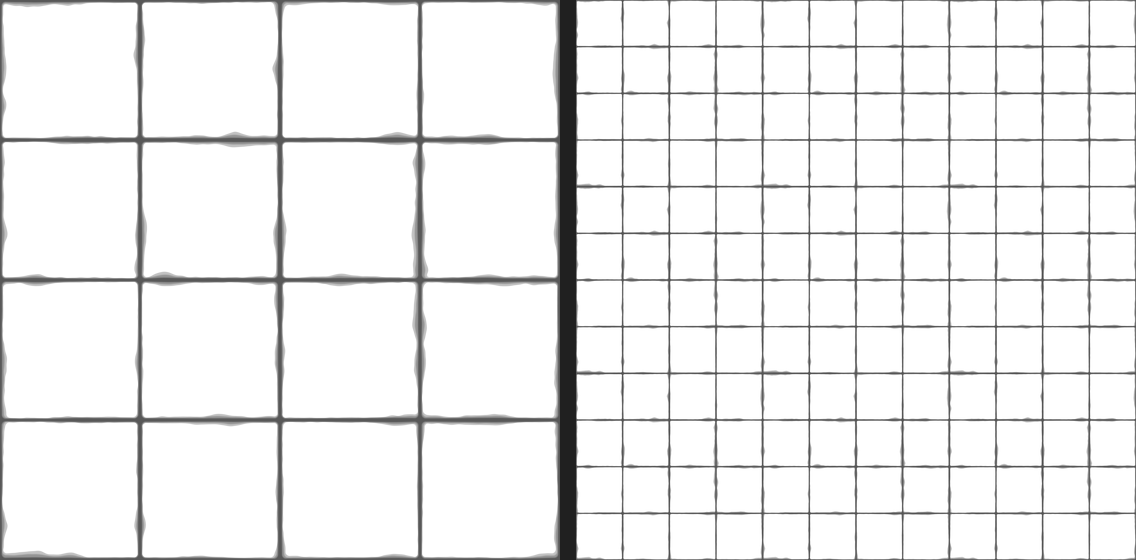
Left: one tile. Right: repeated 3 by 3.
Write a WebGL 2 fragment shader that draws this pattern.

```glsl
#version 300 es
precision highp float;
// White square tiles, four by four, parted by dark grout lines with ragged grey stains.

uniform vec2 u_resolution;
out vec4 fragColor;

const float TILES = 4.0;
const float CORNER_RADIUS = 0.007;
const vec3 TILE_WHITE = vec3(1.0);
const vec3 STAIN_PALE = vec3(0.76);
const vec3 STAIN_MID = vec3(0.58);
const vec3 GROUT_DARK = vec3(0.345);

float hash(float n, float seed) {
    return fract(sin(n * 12.9898 + seed * 78.233) * 4375.85);
}

// Smooth 1D noise along a line; wraps after a whole number of knots.
float wrapNoise(float t, float knots, float seed) {
    float x = t * knots;
    float i = floor(x);
    float f = smoothstep(0.0, 1.0, x - i);
    return mix(hash(mod(i, knots), seed), hash(mod(i + 1.0, knots), seed), f);
}

// Half-width of one side of a line: spread 0 is the grout, 1 the outermost stain.
float lineReach(float t, float line, float side, float spread) {
    float sideSeed = line + side * 0.37;
    float broad = wrapNoise(t, 17.0, line);
    float bulge = wrapNoise(t, 31.0, sideSeed + 11.0);
    float ragged = wrapNoise(t, 83.0, sideSeed + 23.0 + spread);
    float core = 0.0021 + 0.0016 * wrapNoise(t, 13.0, line + 5.0);
    float stain = 0.0095 * broad * broad * (0.25 + 1.1 * bulge) + 0.0018 * ragged;
    return core + spread * stain;
}

// Signed distance to a tile edge with rounded corners; positive on the tile.
float tileInset(vec2 gap) {
    return CORNER_RADIUS - length(max(CORNER_RADIUS - gap, 0.0));
}

// Coverage of the grout and stain at the given spread.
float lineCover(vec2 uv, float spread, float softness) {
    vec2 grid = uv * TILES;
    vec2 nearest = floor(grid + 0.5);
    vec2 offset = grid - nearest;
    vec2 line = mod(nearest, TILES);
    vec2 side = step(0.0, offset);
    vec2 reach = vec2(
        lineReach(uv.y, line.x + 1.0, side.x, spread),
        lineReach(uv.x, line.y + 41.0, side.y, spread));
    float inset = tileInset(abs(offset) / TILES - reach);
    return 1.0 - smoothstep(-softness, softness, inset);
}

void main() {
    vec2 uv = gl_FragCoord.xy / u_resolution;
    float pixel = 1.0 / min(u_resolution.x, u_resolution.y);
    float softness = max(0.0014, 0.75 * pixel);

    // Layers from the outer stain in to the grout.
    vec3 color = TILE_WHITE;
    color = mix(color, STAIN_PALE, lineCover(uv, 1.0, softness));
    color = mix(color, STAIN_MID, lineCover(uv, 0.55, softness * 1.3));
    color = mix(color, GROUT_DARK, lineCover(uv, 0.1, softness * 1.3));
    fragColor = vec4(color, 1.0);
}
```
